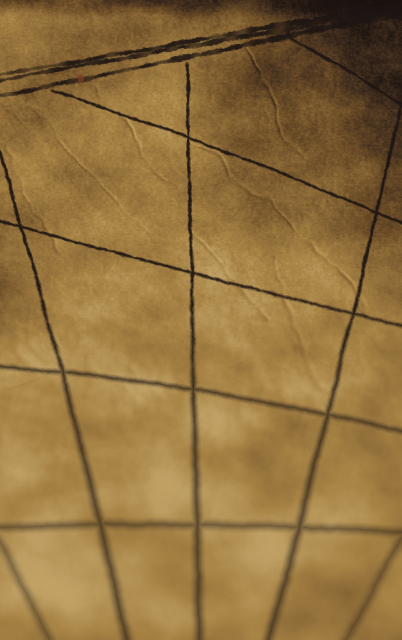
Give the GLSL for this texture, as a Shadertoy shader.

```glsl
// Aged tan hide crossed by a net of dark stitched threads, softly out of focus below
#define ASPECT 0.6276
#define FOCUS_END 0.36
#define BLUR_FULL 0.92
#define THREAD_WIDTH 0.0025
#define ROPE_WIDTH 0.0034
#define THREAD_WOBBLE 0.0034
#define RELIEF 0.25
#define MOTTLING 0.30
#define GRAIN 0.10
#define THREAD_COLOR vec3(0.11, 0.08, 0.07)

const vec3 TONES[6] = vec3[6](
    vec3(.13, .09, .07), vec3(.27, .19, .12), vec3(.42, .30, .15),
    vec3(.55, .415, .215), vec3(.65, .51, .265), vec3(.745, .62, .385));

// Curves: offset, slope, bend, start
const vec4 DOWN[5] = vec4[5](
    vec4(-.0759, .3278, -.0539, 0.), vec4(.2895, .0215, 0., .098),
    vec4(.6638, -.2176, -.027, 0.), vec4(1.087, -.547, 0., .8),
    vec4(-.428, .506, 0., .8));
const vec4 ACROSS[8] = vec4[8](
    vec4(.1162, .3078, .1, .08), vec4(.346, .2766, -.027, -1.),
    vec4(.573, .0795, .131, -1.), vec4(.823, -.0293, .067, -1.),
    vec4(-.2173, .606, 0., .449), vec4(.117, -.176, 0., -1.),
    vec4(.150, -.208, 0., -1.), vec4(.125, -.178, 0., -1.));

// Crease end points
const vec4 CREASES[7] = vec4[7](
    vec4(.055, .17, .23, .36), vec4(.30, .22, .58, .47),
    vec4(.30, .355, .425, .51), vec4(.01, .23, .09, .39),
    vec4(.38, .07, .47, .25), vec4(.42, .40, .50, .60),
    vec4(.15, .14, .25, .28));

vec2 gradientAt(vec2 cell) {
    vec3 h = fract(cell.xyx * vec3(.1031, .1030, .0973));
    h += dot(h, h.yzx + 33.33);
    float angle = 6.2832 * fract((h.x + h.y) * h.z);
    return vec2(cos(angle), sin(angle));
}

float noise(vec2 p) {
    vec2 i = floor(p), f = p - i;
    vec2 u = f * f * f * (f * (f * 6. - 15.) + 10.);
    vec2 e = vec2(0, 1);
    float low = mix(dot(gradientAt(i), f), dot(gradientAt(i + e.yx), f - e.yx), u.x);
    float high = mix(dot(gradientAt(i + e), f - e), dot(gradientAt(i + 1.), f - 1.), u.x);
    return mix(low, high, u.y);
}

float fbm(vec2 p) {
    float sum = 0., amp = .6;
    for (int i = 0; i < 4; i++) {
        sum += amp * noise(p);
        p = mat2(1.6, 1.2, -1.2, 1.6) * p + 7.3;
        amp *= .52;
    }
    return sum;
}

float segment(vec2 p, vec2 a, vec2 b) {
    vec2 d = b - a;
    return length(p - a - d * clamp(dot(p - a, d) / dot(d, d), 0., 1.));
}

float ridge(vec2 p, float thinness) {
    return max(1. - abs(noise(p)) * thinness, 0.);
}

// Raised folds, crackle and pores of the hide
float hideHeight(vec2 p, float blur) {
    vec2 q = p + .020 * vec2(noise(p * 13.), noise(p * 13. + 31.));
    q += .006 * vec2(noise(p * 48.), noise(p * 48. + 17.));
    float patches = smoothstep(-.15, .35, noise(p * 9. + 5.));
    float h = fbm(q * 24.) * .75;
    h += (1. - blur) * patches * (.30 * ridge(q * vec2(24., 19.), 5.) + .16 * ridge(q * 46. + 8., 4.));
    float width = mix(.0026, .012, blur);
    for (int i = 0; i < 7; i++) {
        float d = segment(q, CREASES[i].xy, CREASES[i].zw) / width;
        h += .75 * (1. - .6 * blur) * exp(-d * d) * max(.6 + 1.2 * noise(p * 22.), 0.);
    }
    return h;
}

// Coverage of one frayed thread at signed distance d, position s along it
float thread(float d, float s, float width, float blur, float seed) {
    d += THREAD_WOBBLE * (noise(vec2(s * 13., seed)) + .4 * noise(vec2(s * 75., seed)));
    float fray = .7 * noise(vec2(s * 55., seed + 9.)) + .6 * noise(vec2(s * 190., seed + d * 300.));
    float w = width * (1. + fray * (1. - blur));
    float soft = .0017 + .0105 * blur;
    return 1. - smoothstep(w - soft, w + soft, abs(d));
}

void mainImage(out vec4 fragColor, in vec2 fragCoord) {
    vec2 uv = fragCoord / iResolution.xy;
    vec2 p = vec2(uv.x * ASPECT, 1. - uv.y); // y runs downward
    float blur = smoothstep(FOCUS_END, BLUR_FULL, p.y);
    float sharp = 1. - smoothstep(.3, .68, p.y);

    // Broad light and shade
    float tone = .65 + .19 * smoothstep(.2, .66, p.y);
    vec2 glow = p - vec2(.27, .43);
    tone += .10 * exp(-dot(glow, glow) * 22.);
    tone += .14 * exp(-length((p - vec2(.06, .86)) * vec2(1., .6)) * 14.);
    tone -= .45 * exp(-dot(p - vec2(.63, .0), p - vec2(.63, .0)) * 13.);
    tone -= .35 * (1. - smoothstep(0., .035, p.y + .012 * noise(p * 12.)));
    tone -= .24 * exp(-p.x * 16.) * exp(-pow((p.y - .46) * 8., 2.));
    tone -= .12 * smoothstep(.45, ASPECT, p.x) * (1. - .4 * blur);
    tone -= .12 * smoothstep(.9, 1.02, p.y);
    tone += MOTTLING * (noise(p * vec2(6., 8.) + 3.) + .55 * noise(p * vec2(13., 19.) + 11.));
    tone += MOTTLING * .5 * (1. - .6 * blur) * fbm(p * 34. + 4.);

    // Relief lit from the upper right
    vec2 lightStep = vec2(.8, -.6) * mix(.0016, .010, blur);
    float slope = hideHeight(p - lightStep, blur) - hideHeight(p + lightStep, blur);
    tone += RELIEF * slope * mix(1., .20, blur);
    tone += GRAIN * sharp * (noise(p * vec2(230., 310.)) + .8 * noise(p * 130.));

    vec3 color = TONES[0] * (1. + max(min(tone, 0.), -.6));
    for (int i = 1; i < 6; i++)
        color = mix(color, TONES[i], clamp(tone * 5. - float(i - 1), 0., 1.));
    color *= 1. + .25 * max(tone - 1., 0.);

    // Thread net and the heavy ropes along the top
    float cover = 0.;
    for (int i = 0; i < 5; i++) {
        vec4 c = DOWN[i];
        float d = (p.x - c.x - p.y * (c.y + c.z * p.y)) / sqrt(1. + c.y * c.y);
        float k = thread(d, p.y, THREAD_WIDTH, blur, float(i) * 5.3);
        k *= smoothstep(c.w - .004, c.w + .004, p.y) * (i > 2 ? .65 : 1.);
        cover = max(cover, k * mix(.93, .88, blur));
    }
    for (int i = 0; i < 8; i++) {
        vec4 c = ACROSS[i];
        float d = (p.y - c.x - p.x * (c.y + c.z * p.x)) / sqrt(1. + c.y * c.y);
        float width = i > 4 ? ROPE_WIDTH * (.8 + p.x) : THREAD_WIDTH * .85;
        float k = thread(d, p.x, width, blur, float(i) * 7.1 + 40.);
        k *= smoothstep(c.w - .004, c.w + .004, p.x);
        k *= i > 4 ? clamp(.85 + .8 * noise(vec2(p.x * 38., float(i) * 3.7)), 0., 1.) : 1.;
        cover = max(cover, k * mix(.92, .68, blur));
    }
    color = mix(color, THREAD_COLOR, cover);

    // Small rusty knot on the rope
    float knot = length((p - vec2(.126, .123)) * vec2(1., .7));
    color = mix(color, vec3(.48, .24, .13), .8 * (1. - smoothstep(.003, .007, knot)));
    fragColor = vec4(color, 1.);
}
```
